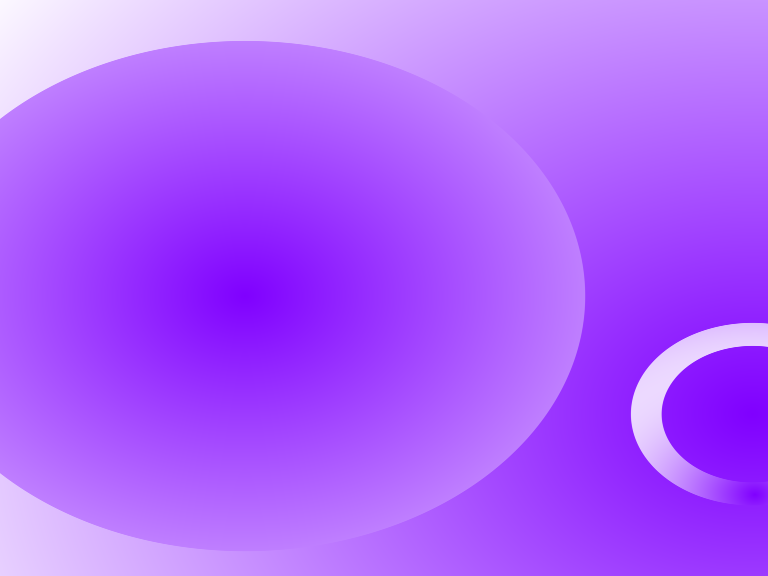
Write a Shadertoy shader that draws this background.

```glsl
#define VIOLET vec3(0.5, 0.0, 1.0)
#define DISC_CENTER vec2(0.319, 0.486)
#define DISC_RADIUS 0.443
#define DISC_FADE 1.12
#define RING_CENTER vec2(0.980, 0.281)
#define RING_RADIUS 0.1385
#define RING_HALF_WIDTH 0.020
#define RING_DARK_SPOT vec2(0.983, 0.141)
#define RING_WAVE 7.0
#define RING_PEAK 0.85
#define BACK_FADE 0.80

// Coverage of a shape from its signed distance, softened over one pixel
float coverage(float dist) {
    float pixel = 1.0 / iResolution.y;
    return 1.0 - smoothstep(-0.5 * pixel, 0.5 * pixel, dist);
}

// Violet fading towards white
vec3 tint(float whiteness) {
    return mix(VIOLET, vec3(1.0), clamp(whiteness, 0.0, 1.0));
}

void mainImage(out vec4 fragColor, in vec2 fragCoord) {
    // Stretched coordinates turn circles into ellipses on a wide canvas
    vec2 uv = fragCoord / iResolution.xy;
    float discDist = length(uv - DISC_CENTER);
    float ringDist = length(uv - RING_CENTER);

    // Backdrop glow spreading from the ring
    vec3 color = tint(BACK_FADE * ringDist);

    // Large disc with a dark core
    vec3 discColor = tint(DISC_FADE * discDist);
    color = mix(color, discColor, coverage(discDist - DISC_RADIUS));

    // Pale ring, darkening to a spot at its foot
    float spotDist = length(uv - RING_DARK_SPOT);
    vec3 ringColor = tint(RING_PEAK * sin(RING_WAVE * spotDist));
    float ringEdge = abs(ringDist - RING_RADIUS) - RING_HALF_WIDTH;
    color = mix(color, ringColor, coverage(ringEdge));

    fragColor = vec4(color, 1.0);
}
```
